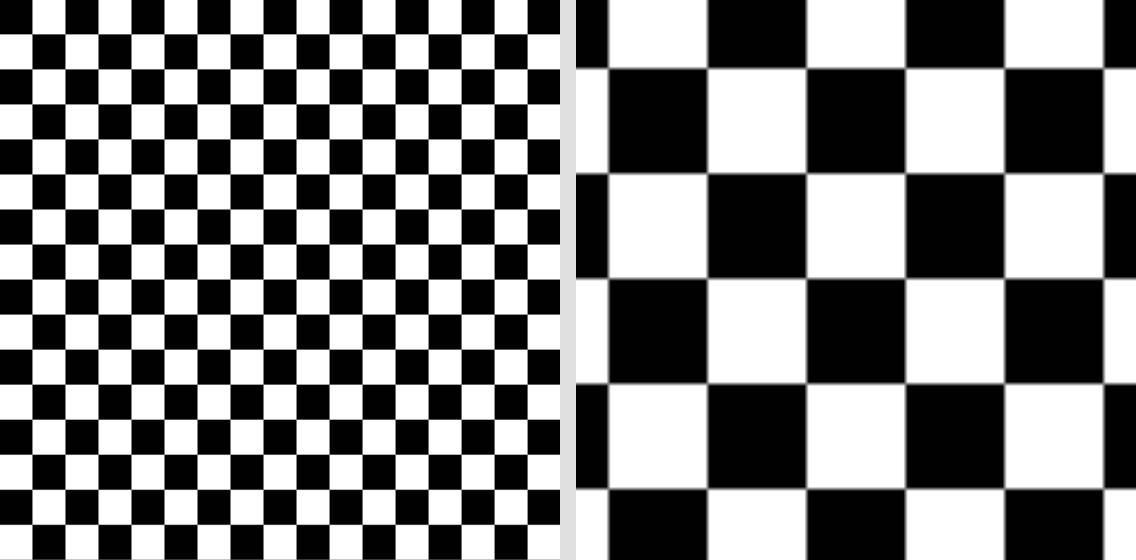
Left: the whole. Right: its middle third, enlarged.
Write a WebGL 2 fragment shader that draws this pattern.

```glsl
#version 300 es
precision highp float;
// Black and white checkerboard, 17 columns by 16 rows, with softened edges.

uniform vec2 u_resolution;
out vec4 fragColor;

// Alternates between +1 and -1 per cell, ramping through 0 at the cell edges.
vec2 squareWave(vec2 cell, vec2 cellSize, vec2 halfEdge) {
    vec2 edgeDistance = abs(fract(cell + 0.5) - 0.5) * cellSize;
    vec2 side = 1.0 - 2.0 * mod(floor(cell), 2.0);
    return side * clamp(edgeDistance / halfEdge, 0.0, 1.0);
}

void main() {
    // Canvas position measured from the upper left corner.
    vec2 uv = gl_FragCoord.xy / u_resolution;
    uv.y = 1.0 - uv.y;

    // Cells are slightly taller than wide; the first ones are cut by the border.
    vec2 cellSize = vec2(0.05895, 0.06257);
    vec2 cell = (uv + vec2(0.001, 0.0013)) / cellSize;

    // Edge softness, never thinner than one pixel.
    vec2 halfEdge = max(vec2(0.0013), 0.5 / u_resolution);
    vec2 wave = squareWave(cell, cellSize, halfEdge);

    // Equal signs make a black square, opposite signs a white one.
    float white = 0.5 - 0.5 * wave.x * wave.y;
    fragColor = vec4(mix(vec3(0.005), vec3(1.0), white), 1.0);
}
```
